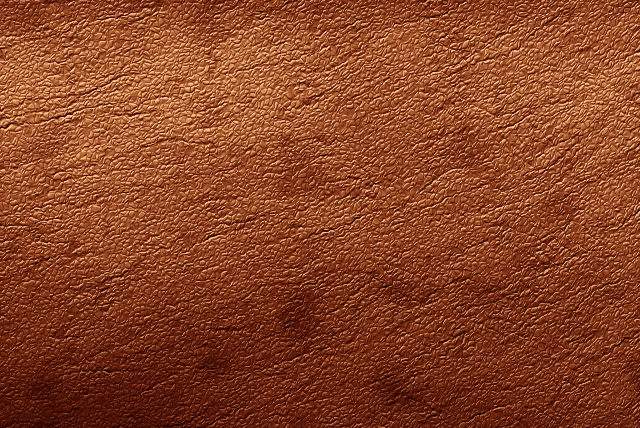
A Shadertoy shader for this texture:

```glsl
// Worn brown leather: fine pebbled grain, slanting creases and soft light from above.
#define GRAIN_COUNT 102.0     // small pebbles per canvas height
#define GRAIN_DEPTH 0.34
#define CREASE_SCALE vec2(6.0, 23.0)
#define CREASE_DEPTH 0.38
#define FINE_CREASE_DEPTH 0.28
#define SLANT 0.22            // crease slope at the left edge
#define SLANT_BEND 0.13       // extra slope towards the right
#define LIGHT_DIR vec2(-0.30, 0.95)
#define RELIEF_GAIN 0.90
#define CAVITY_GAIN 0.42
#define GLINT 0.68
#define BASE_TONE 0.405

vec2 hash2(vec2 p) {
    vec3 q = fract(p.xyx * vec3(0.1031, 0.1030, 0.0973));
    q += dot(q, q.yzx + 33.33);
    return fract((q.xx + q.yz) * q.zy);
}

float cornerSlope(vec2 cell, vec2 corner, vec2 f) {
    float angle = 6.2832 * hash2(cell + corner).x;
    return dot(vec2(cos(angle), sin(angle)), f - corner);
}

// Gradient noise, roughly -0.6 to 0.6
float gradientNoise(vec2 p) {
    vec2 cell = floor(p), f = fract(p);
    vec2 u = f * f * f * (f * (f * 6.0 - 15.0) + 10.0);
    float low = mix(cornerSlope(cell, vec2(0, 0), f), cornerSlope(cell, vec2(1, 0), f), u.x);
    float high = mix(cornerSlope(cell, vec2(0, 1), f), cornerSlope(cell, vec2(1, 1), f), u.x);
    return mix(low, high, u.y);
}

// Rounded pebbles: gap between the two nearest cell centres
float pebbles(vec2 p) {
    vec2 cell = floor(p), f = fract(p);
    float nearest = 9.0, second = 9.0;
    for (int y = -1; y <= 1; y++)
    for (int x = -1; x <= 1; x++) {
        vec2 offset = vec2(x, y);
        float d = length(offset + hash2(cell + offset) - f);
        second = min(second, max(nearest, d));
        nearest = min(nearest, d);
    }
    return smoothstep(0.0, 0.50, second - nearest);
}

// Valley along the zero line of a noise value
float valley(float n, float width) {
    return 1.0 - smoothstep(0.0, width, abs(n));
}

// Surface height: two sizes of pebble cut by long, short and crossing creases
float leatherHeight(vec2 p) {
    vec2 wobble = vec2(gradientNoise(p * 58.0), gradientNoise(p * 58.0 + 57.0));
    vec2 q = p + 0.007 * wobble;
    vec2 cross = vec2(q.x - 0.7 * q.y, q.y + 0.7 * q.x);
    q.y += 0.014 * gradientNoise(p * 9.0 + 5.0) - SLANT * q.x - SLANT_BEND * q.x * q.x;

    float swell = gradientNoise(q * CREASE_SCALE + 20.0);
    float fine = gradientNoise(q * CREASE_SCALE * 2.0 + 71.0);
    float presence = smoothstep(-0.30, 0.35, gradientNoise(q * vec2(6.0, 12.0) + 40.0));
    float finePresence = smoothstep(-0.30, 0.30, gradientNoise(q * vec2(9.0, 16.0) + 90.0));
    float crossPresence = smoothstep(0.3, 1.1, p.x) * smoothstep(-0.1, 0.3, gradientNoise(p * 6.0 + 64.0));
    float creases = CREASE_DEPTH * presence * valley(swell, 0.10)
                  + FINE_CREASE_DEPTH * finePresence * valley(fine, 0.18)
                  + FINE_CREASE_DEPTH * crossPresence * valley(gradientNoise(cross * vec2(8.0, 26.0)), 0.11);

    vec2 grain = vec2(q.x * 0.84, q.y) * GRAIN_COUNT;
    float micro = gradientNoise(grain * 1.45 + 13.0);
    return GRAIN_DEPTH * (pebbles(grain) + 0.45 * pebbles(grain * 0.57 + 31.0) + 0.6 * micro)
         - creases + 0.20 * swell + 0.10 * fine;
}

// Broad light and wear across the hide
float broadTone(vec2 uv, vec2 p) {
    float mottle = gradientNoise(p * vec2(2.2, 3.6) + 11.0);
    float tone = BASE_TONE + 0.20 * smoothstep(-0.05, 0.75, uv.y) + 0.10 * mottle;
    vec2 glow = (uv - vec2(0.20, 0.80)) / vec2(0.32, 0.17);
    vec2 sheen = (uv - vec2(0.93, 0.80)) / vec2(0.18, 0.20);
    vec2 corner = uv / vec2(0.45, 0.25);
    tone += 0.12 * exp(-dot(glow, glow)) + 0.05 * exp(-dot(sheen, sheen));
    tone -= 0.14 * exp(-dot(corner, corner));
    tone -= 0.18 * smoothstep(0.90, 1.02, uv.y + 0.08 * mottle) * (1.0 - 0.5 * uv.x);
    float stain = smoothstep(0.25, 0.50, gradientNoise(p * vec2(5.0, 8.0) + 33.0));
    return tone - 0.08 * stain;
}

// Dark umber through russet to orange tan
vec3 leatherColor(float tone) {
    return vec3(tone, 0.82 * pow(tone, 2.0), 0.56 * pow(tone, 2.6));
}

void mainImage(out vec4 fragColor, in vec2 fragCoord) {
    vec2 uv = fragCoord / iResolution.xy;
    vec2 p = fragCoord / iResolution.y;

    // Relief: faces turned to the light brighten, seams darken
    float height = leatherHeight(p);
    float slope = height - leatherHeight(p + LIGHT_DIR * 0.32 / GRAIN_COUNT);
    float relief = RELIEF_GAIN * slope + CAVITY_GAIN * (height - 0.18);
    float light = broadTone(uv, p);
    vec3 color = leatherColor(clamp(light * (1.0 + relief), 0.06, 0.95));

    // Pale glints on the lips facing the light, stronger where the hide is lit
    float glint = smoothstep(0.12, 0.46, slope) * smoothstep(0.15, 0.65, light);
    color = mix(color, vec3(0.97, 0.78, 0.65), GLINT * glint);
    fragColor = vec4(color, 1.0);
}
```
